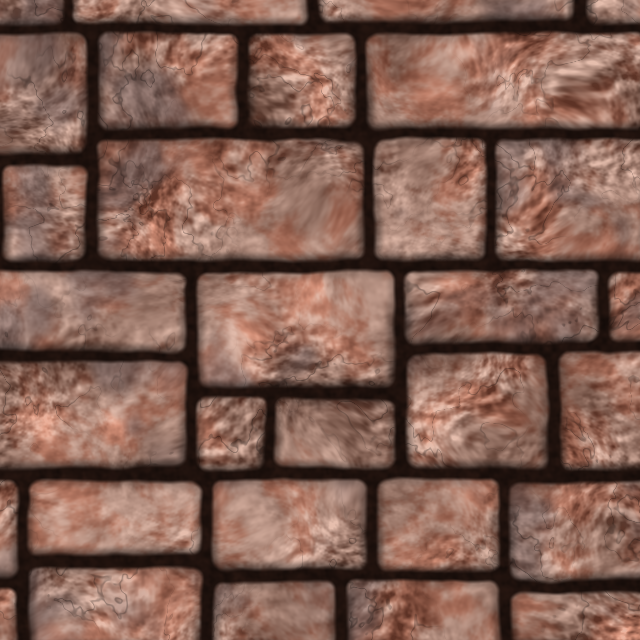
Reproduce this texture procedurally as a Shadertoy shader.

```glsl
// Irregular wall of weathered reddish-brown stone blocks with dark recessed mortar
const vec3 MORTAR = vec3(0.115, 0.065, 0.048);
const vec3 STONE_DARK = vec3(0.35, 0.225, 0.18);
const vec3 STONE_LIGHT = vec3(0.90, 0.745, 0.68);
const vec3 RUST_TINT = vec3(1.04, 0.87, 0.80);
const vec3 SMOKE = vec3(0.43, 0.355, 0.345);

float hash(vec2 p) {
    return fract(sin(dot(p, vec2(127.1, 311.7))) * 43758.5453);
}

float noise(vec2 p) {
    vec2 i = floor(p), f = fract(p);
    f = f * f * (3.0 - 2.0 * f);
    float low = mix(hash(i), hash(i + vec2(1, 0)), f.x);
    float high = mix(hash(i + vec2(0, 1)), hash(i + vec2(1, 1)), f.x);
    return mix(low, high, f.y);
}

float fbm(vec2 p, int octaves) {
    float sum = 0.0, amp = 0.5, total = 0.0;
    for (int i = 0; i < octaves; i++) {
        sum += amp * noise(p);
        total += amp;
        amp *= 0.55;
        p = mat2(1.6, 1.2, -1.2, 1.6) * p + 7.3;
    }
    return sum / total;
}

// Jittered one-dimensional grid: both ends of the span holding x
float edgeAt(float i, float seed) {
    return i + 0.22 * (hash(vec2(i, seed)) - 0.5);
}

vec2 spanAt(float x, float seed) {
    float i = floor(x);
    if (x < edgeAt(i, seed)) i -= 1.0;
    else if (x >= edgeAt(i + 1.0, seed)) i += 1.0;
    return vec2(edgeAt(i, seed), edgeAt(i + 1.0, seed));
}

// Courses are cut into panels, then each panel is split at random into blocks
vec4 blockRect(vec2 p) {
    vec2 rows = spanAt(p.y * 3.0 + 0.15, 5.0);
    float shift = 3.0 * hash(vec2(rows.x, 2.0));
    vec2 cols = (spanAt(p.x * 1.25 + shift, rows.x) - shift) / 1.25;
    rows = (rows - 0.15) / 3.0;
    vec2 lo = vec2(cols.x, rows.x), hi = vec2(cols.y, rows.y);
    for (int i = 0; i < 6; i++) {
        vec2 size = hi - lo, seed = lo + 3.7 * hi;
        bool tall = size.y > 0.22;
        bool wide = size.x > mix(0.28, 0.55, hash(seed)) && size.x > 1.7 * size.y;
        if (!tall && !wide) break;
        bool cutX = wide && (!tall || hash(seed + 4.1) < 0.5);
        vec2 cut = mix(lo, hi, mix(0.37, 0.63, hash(seed + 8.3)));
        if (cutX) {
            if (p.x < cut.x) hi.x = cut.x; else lo.x = cut.x;
        } else {
            if (p.y < cut.y) hi.y = cut.y; else lo.y = cut.y;
        }
    }
    return vec4(lo, hi);
}

float roundedBox(vec2 p, vec2 halfSize, float radius) {
    vec2 q = abs(p) - halfSize + radius;
    return length(max(q, 0.0)) + min(max(q.x, q.y), 0.0) - radius;
}

// Mottled stone with rust clouds, smoky stains, rough grain and cracks
vec3 stoneColor(vec2 p, float shade) {
    vec2 warp = vec2(noise(p * 9.0), noise(p * 9.0 + 40.0)) - 0.5;
    vec2 w = p + 0.05 * warp;
    float cloud = fbm(w * 11.0, 4);
    float rough = smoothstep(0.35, 0.65, fbm(p * 6.0 + 19.0, 2));
    vec2 g = p * vec2(50.0, 62.0) + 3.0 * warp;
    float grain = fbm(g, 3);
    float relief = grain - fbm(g + vec2(-0.35, 0.45), 3);
    float tone = 0.52 + 1.05 * (cloud - 0.5) + 0.1 * (shade - 0.5);
    tone += mix(0.35, 0.8, rough) * (grain - 0.5) + mix(0.2, 0.7, rough) * relief;
    vec3 col = mix(STONE_DARK, STONE_LIGHT, clamp(tone, 0.0, 1.0));

    float rust = smoothstep(0.42, 0.68, 0.6 * fbm(w * 13.0 + 57.0, 3) + 0.4 * (1.0 - grain));
    col *= mix(vec3(1.0), RUST_TINT, rust);
    float smoke = smoothstep(0.56, 0.78, fbm(w * 8.0 + 83.0, 3));
    col = mix(col, SMOKE * (0.7 + 0.6 * grain), 0.65 * smoke);

    float vein = abs(fbm(w * 17.0 + 31.0, 4) - 0.5);
    float crack = (1.0 - smoothstep(0.0, 0.022, vein)) * rough;
    return col * (1.0 - 0.24 * crack);
}

void mainImage(out vec4 fragColor, in vec2 fragCoord) {
    vec2 uv = fragCoord / iResolution.y;
    vec2 wobble = vec2(fbm(uv * 22.0, 2), fbm(uv * 22.0 + 60.0, 2)) - 0.5;
    vec2 p = uv + 0.008 * wobble;

    // Block shape with a slight tilt and uneven gaps
    vec4 rect = blockRect(p);
    vec2 id = rect.xy + 2.3 * rect.zw;
    vec2 halfSize = 0.5 * (rect.zw - rect.xy);
    vec2 local = p - 0.5 * (rect.xy + rect.zw);
    local.y += local.x * 0.025 * (hash(id + 1.7) - 0.5);
    vec2 inset = 0.0065 + 0.004 * vec2(hash(id + 2.9), hash(id + 5.1));
    float depth = -roundedBox(local, halfSize - inset, 0.016);

    // Soft worn rim, lit from above
    vec3 stone = stoneColor(uv + 9.0 * vec2(hash(id), hash(id + 6.7)), hash(id + 3.3));
    float rim = 1.0 - smoothstep(0.0, 0.018, depth);
    stone *= 1.0 - rim * (0.33 - 0.17 * local.y / halfSize.y);

    vec3 mortar = MORTAR * (0.65 + 0.7 * fbm(uv * 90.0, 2));
    vec3 col = mix(mortar, stone, smoothstep(-0.0035, 0.005, depth));
    fragColor = vec4(col, 1.0);
}
```
